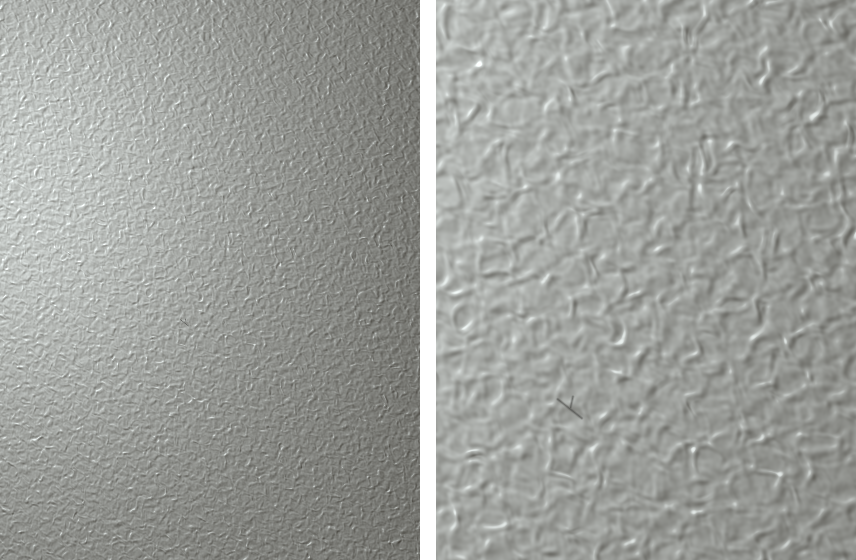
Left: the whole. Right: its middle third, enlarged.
A Shadertoy shader for this texture:

```glsl
const vec3 SHADE = vec3(0.44, 0.44, 0.42);
const vec3 GLOW = vec3(0.82, 0.84, 0.83);
const vec3 HAIR = vec3(0.22, 0.22, 0.21);
const vec2 LAMP = vec2(-0.35, 1.45);

vec2 hash22(vec2 p) {
    vec3 q = fract(p.xyx * vec3(0.1031, 0.1030, 0.0973));
    q += dot(q, q.yzx + 33.33);
    return fract((q.xx + q.yz) * q.zy);
}

// Gradient noise, roughly -0.7 to 0.7
float cornerSlope(vec2 cell, vec2 corner, vec2 f) {
    return dot(hash22(cell + corner) * 2.0 - 1.0, f - corner);
}

float noise(vec2 p) {
    vec2 cell = floor(p), f = fract(p);
    vec2 u = f * f * f * (f * (f * 6.0 - 15.0) + 10.0);
    float low = mix(cornerSlope(cell, vec2(0, 0), f), cornerSlope(cell, vec2(1, 0), f), u.x);
    float high = mix(cornerSlope(cell, vec2(0, 1), f), cornerSlope(cell, vec2(1, 1), f), u.x);
    return mix(low, high, u.y);
}

// Short winding wrinkles over soft lumps
float paintHeight(vec2 p, float scale) {
    mat2 turn = mat2(0.8, 0.6, -0.6, 0.8);
    vec2 q = turn * p * scale;
    q += 0.6 * vec2(noise(q * 0.8 + 17.0), noise(q * 0.8 + 53.0));
    float wrinkle = 1.0 - smoothstep(0.0, 0.28, abs(noise(q)));
    float breaks = smoothstep(-0.35, 0.35, noise(q * 0.9 + 91.0));
    float lumps = noise(turn * q * 1.45 + 31.0);
    float grain = noise(turn * q * 2.7 + 7.0);
    return wrinkle * breaks * 0.65 + lumps * 1.05 + grain * 0.42;
}

// Height change along the light, positive where the surface faces it
float relief(vec2 p, vec2 toLight, float reach, float scale) {
    return paintHeight(p - toLight * reach, scale) - paintHeight(p + toLight * reach, scale);
}

// Broad pool of light on the left side
float lightPool(vec2 uv, vec2 centre, vec2 spread) {
    vec2 d = (uv - centre) / spread;
    return exp(-dot(d, d));
}

float segment(vec2 p, vec2 a, vec2 b) {
    vec2 ab = b - a;
    return length(p - a - ab * clamp(dot(p - a, ab) / dot(ab, ab), 0.0, 1.0));
}

float stroke(float dist, float halfWidth, float soft) {
    return 1.0 - smoothstep(halfWidth - soft, halfWidth + soft, dist);
}

void mainImage(out vec4 fragColor, in vec2 fragCoord) {
    vec2 uv = fragCoord / iResolution.xy;
    vec2 p = fragCoord / iResolution.x;

    // Overall illumination
    float pool = lightPool(uv, vec2(0.0, 0.67), vec2(0.66, 0.56));
    float tone = pool * 0.8 + 0.07 - 0.08 * smoothstep(0.75, 1.1, uv.x);

    // Embossed paint surface with sparse glints
    float slope = relief(p, normalize(LAMP - p), 0.0022, 60.0);
    float glint = smoothstep(0.45, 1.1, slope);
    tone += (0.36 + 0.14 * pool) * slope + 0.32 * glint;
    tone += 0.14 * noise(p * 190.0);
    vec3 color = mix(SHADE, GLOW, tone);

    // Tiny stray hair
    float hair = min(segment(p, vec2(0.430, 0.572), vec2(0.449, 0.557)),
                     segment(p, vec2(0.442, 0.574), vec2(0.440, 0.565)));
    color = mix(color, HAIR, 0.65 * stroke(hair, 0.0006, 0.0012));

    fragColor = vec4(clamp(color, 0.0, 1.0), 1.0);
}
```
